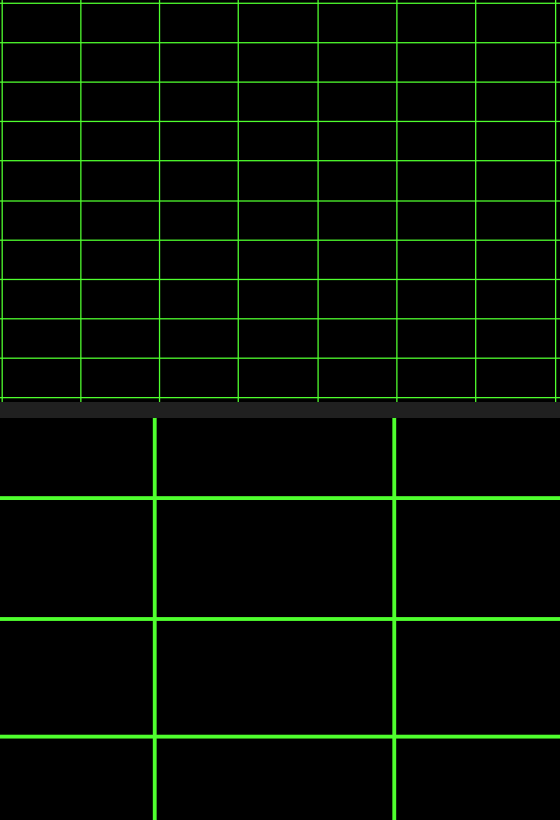
Top, the full canvas; bottom, a detail of the centre.
Write a Shadertoy shader that draws this pattern.

```glsl
const vec2 CANVAS = vec2(512.0, 368.0);        // layout units
const vec2 CELLS = vec2(7.0, 10.0);            // repeats across and down
const vec2 FIRST_LINE = vec2(2.0, 3.55);       // offset from the top left
const vec2 PITCH = vec2(72.29, 36.1);          // spacing before snapping
const vec2 DRIFT = vec2(-0.18, 0.18);          // slight unevenness of the lines
const vec2 DRIFT_TURN = vec2(0.4488, 0.6283);  // drift phase per line
const float LINE_WIDTH = 1.17;
const vec3 LINE_COLOR = vec3(0.31, 1.0, 0.18);
const vec3 BACKGROUND = vec3(0.0);

// Centre of the nearest vertical (x) and horizontal (y) line
vec2 nearestLine(vec2 p) {
    vec2 index = clamp(round((p - FIRST_LINE) / PITCH), vec2(0.0), CELLS);
    return floor(FIRST_LINE + index * PITCH) + DRIFT * sin(index * DRIFT_TURN);
}

// Share of the pixel covered by each line, by box overlap
vec2 lineCoverage(vec2 dist, vec2 pixel) {
    vec2 halfLine = vec2(0.5 * LINE_WIDTH);
    vec2 halfPixel = 0.5 * pixel;
    vec2 overlap = min(halfLine, dist + halfPixel) - max(-halfLine, dist - halfPixel);
    return clamp(overlap / pixel, 0.0, 1.0);
}

void mainImage(out vec4 fragColor, in vec2 fragCoord) {
    vec2 pixel = CANVAS / iResolution.xy;
    vec2 p = fragCoord * pixel;
    p.y = CANVAS.y - p.y;

    vec2 cover = lineCoverage(abs(p - nearestLine(p)), pixel);

    // Layer both directions so that crossings glow brighter
    float ink = 1.0 - (1.0 - cover.x) * (1.0 - cover.y);
    fragColor = vec4(mix(BACKGROUND, LINE_COLOR, ink), 1.0);
}
```
